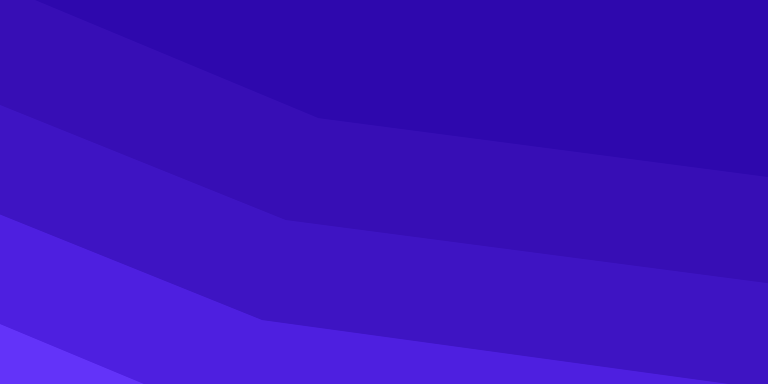
Give the GLSL for this background, as a Shadertoy shader.

```glsl
// Draws stacked violet bands with bent edges, brightening toward the lower left.

#define EDGE_COUNT 4
#define LEFT_TOP 1.012      // height of the first edge at the left side
#define LEFT_STEP 0.2853    // spacing of edges at the left side
#define FIRST_LIFT 0.026    // extra height of the first edge
#define RIGHT_TOP 0.539     // height of the first edge at the right side
#define RIGHT_STEP 0.2765   // spacing of edges at the right side
#define STEEP_SLOPE 0.401
#define SHALLOW_SLOPE 0.131

const float CANVAS_WIDTH = 2.0;

// Height of a bent edge: a steep left line meets a shallow right line.
float edgeHeight(float index, float x) {
    float fromMiddle = index - 1.5;
    float steep = STEEP_SLOPE + 0.007 * fromMiddle * fromMiddle;
    float shallow = SHALLOW_SLOPE + 0.006 * max(index - 1.0, 0.0);
    float lift = index < 0.5 ? FIRST_LIFT : 0.0;
    float leftLine = LEFT_TOP + lift - LEFT_STEP * index - steep * x;
    float rightLine = RIGHT_TOP - RIGHT_STEP * index + shallow * (CANVAS_WIDTH - x);
    return max(leftLine, rightLine);
}

// Colour of the band below each edge, from dark to bright.
vec3 bandColor(int index) {
    if (index == 0) return vec3(0.214, 0.055, 0.71);
    if (index == 1) return vec3(0.243, 0.078, 0.765);
    if (index == 2) return vec3(0.305, 0.12, 0.88);
    return vec3(0.39, 0.20, 0.975);
}

void mainImage(out vec4 fragColor, in vec2 fragCoord) {
    vec2 p = fragCoord / iResolution.xy * vec2(CANVAS_WIDTH, 1.0);
    float halfPixel = 0.6 / iResolution.y;

    // Dark upper area
    vec3 color = vec3(0.18, 0.03, 0.68);

    // Bands laid over each other from top to bottom
    for (int i = 0; i < EDGE_COUNT; i++) {
        float depth = edgeHeight(float(i), p.x) - p.y;
        float cover = smoothstep(-halfPixel, halfPixel, depth);
        color = mix(color, bandColor(i), cover);
    }

    fragColor = vec4(color, 1.0);
}
```
